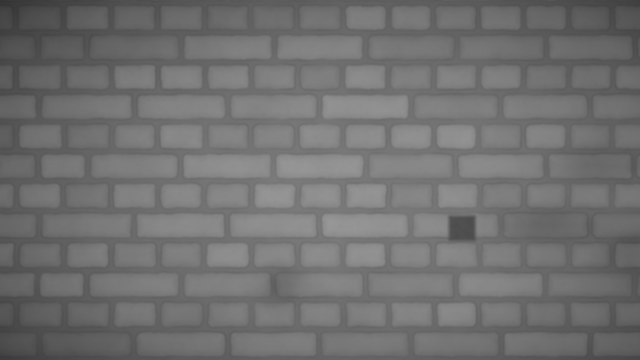
A Shadertoy shader for this texture:

```glsl
// A worn grey brick wall: twelve courses alternating short headers and long stretchers.
// Each brick is a soft rounded box with its own tone; layered sines and cellular
// noise add wear, and a few soft stains and a corner falloff finish the light.

const float COURSES = 12.13;      // course heights per canvas height
const float TOP_GAP = 0.1;        // first bed joint, in courses below the top
const float HEADER = 1.61;        // brick lengths, in courses
const float STRETCHER = 3.22;
const float HALF_JOINT = 0.08;
const float MORTAR_TONE = 0.44;
const float FACE_TONE = 0.525;

float hash(vec2 p) {
    return fract(sin(dot(p, vec2(127.1, 311.7))) * 43758.5);
}

// Layered, turned sines in about -1..1
float waves(vec2 p) {
    float sum = 0.0, gain = 0.5;
    for (int i = 0; i < 4; i++) {
        sum += gain * sin(p.x + 1.7 * sin(p.y)) * cos(p.y + 1.3 * sin(p.x));
        p = mat2(1.5, 1.2, -1.2, 1.5) * p + 2.3;
        gain *= 0.55;
    }
    return sum;
}

// Distance to the nearest scattered cell point
float cellular(vec2 p) {
    vec2 cell = floor(p);
    float nearest = 2.0;
    for (int y = -1; y <= 1; y++)
    for (int x = -1; x <= 1; x++) {
        vec2 c = cell + vec2(x, y);
        vec2 point = c + vec2(hash(c), hash(c + 41.3));
        nearest = min(nearest, length(p - point));
    }
    return nearest;
}

float roundBox(vec2 p, vec2 halfSize, float radius) {
    vec2 q = abs(p) - halfSize + radius;
    return length(max(q, 0.0)) + min(max(q.x, q.y), 0.0) - radius;
}

// Slight foreshortening: bricks shorten toward the right
float foreshorten(float x) {
    return x + 0.00183 * x * x + 0.0000067 * x * x * x;
}

// Position of the upright joint before brick k, slightly irregular
float jointAt(float k, float row, float span, float start) {
    return start + k * span + 0.06 * (hash(vec2(k, row)) - 0.5);
}

// Returns signed distance to the brick face and the brick's identity
vec3 brick(vec2 p) {
    float row = floor(p.y);
    float isLong = mod(row, 2.0);
    float isShifted = step(2.0, mod(row, 4.0));
    float span = mix(HEADER, STRETCHER, isLong);
    float start = mix(0.55, mix(2.96, 1.34, isShifted), isLong);

    float k = floor((p.x - start) / span);
    if (p.x < jointAt(k, row, span, start)) k -= 1.0;
    else if (p.x > jointAt(k + 1.0, row, span, start)) k += 1.0;
    float left = jointAt(k, row, span, start);
    float right = jointAt(k + 1.0, row, span, start);

    // A half brick closes the left end of every other long course
    float id = k;
    if (isLong > 0.5 && isShifted < 0.5 && k < 0.0) {
        float middle = 0.5 * (left + right) - 0.06;
        if (p.x < middle) { right = middle; id -= 0.5; }
        else left = middle;
    }

    vec2 halfSize = vec2(0.5 * (right - left), 0.5) - HALF_JOINT;
    vec2 local = p - vec2(0.5 * (left + right), row + 0.5);
    float radius = 0.1 + 0.12 * hash(vec2(id, row + 7.0));
    return vec3(roundBox(local, halfSize, radius), id, row);
}

// Darkening from soft stains: centre, radii
float stains(vec2 p) {
    const vec4 SPOTS[4] = vec4[4](
        vec4(9.5, 9.5, 0.7, 0.6), vec4(21.3, 8.4, 0.9, 0.8),
        vec4(20.0, 5.5, 1.6, 0.5), vec4(18.4, 7.5, 1.5, 0.5));
    float dark = 0.0;
    for (int i = 0; i < 4; i++) {
        vec2 q = (p - SPOTS[i].xy) / SPOTS[i].zw;
        dark += exp(-dot(q, q));
    }
    return dark;
}

void mainImage(out vec4 fragColor, in vec2 fragCoord) {
    vec2 uv = fragCoord / iResolution.xy;
    vec2 wall = vec2(fragCoord.x, iResolution.y - fragCoord.y) / iResolution.y * COURSES;
    wall.y -= TOP_GAP;

    // Bricks with gently uneven, blurred edges
    vec2 bent = vec2(foreshorten(wall.x), wall.y);
    bent += 0.02 * vec2(waves(wall * 2.2), waves(wall.yx * 1.7 + 4.0));
    vec3 b = brick(bent);
    float d = b.x + 0.035 * waves(wall * 3.5 + b.yz);
    float wear = waves(wall * 1.5 + 3.0 * b.yz);
    float pits = 1.0 - smoothstep(0.05, 0.3, cellular(wall * 2.6));
    float face = FACE_TONE + 0.06 * (hash(b.yz + 19.0) - 0.5) + 0.014 * wear;
    face -= 0.005 * pits + 0.035 * smoothstep(-0.3, 0.0, d);

    // Mortar with a thin shadow along each brick, stronger in places
    float mortar = MORTAR_TONE + 0.008 * waves(wall * 3.0);
    float tone = mix(face, mortar, smoothstep(-0.09, 0.04, d));
    float depth = 0.7 + 0.8 * waves(wall * 1.3 + 8.0);
    tone -= 0.028 * max(depth, 0.1) * exp(-pow(d / 0.045, 2.0));

    // Square dark vent
    float vent = roundBox(wall - vec2(15.57, 7.59), vec2(0.45, 0.42), 0.06);
    float ventTone = 0.3 + 0.015 * waves(wall * 7.0);
    tone = mix(tone, ventTone, 1.0 - smoothstep(-0.1, 0.1, vent));

    // Stains, broad unevenness and falloff toward the borders
    vec2 q = uv - vec2(0.54, 0.47);
    vec2 q2 = q * q;
    float light = 1.08 - 1.0 * q2.x - 0.8 * q2.y - 1.2 * q2.x * q2.y;
    light *= 1.0 - 0.17 * stains(wall) + 0.035 * waves(wall * 0.55);
    tone = tone * light + 0.004 * (cellular(wall * 9.0) - 0.5);
    fragColor = vec4(vec3(tone), 1.0);
}
```
